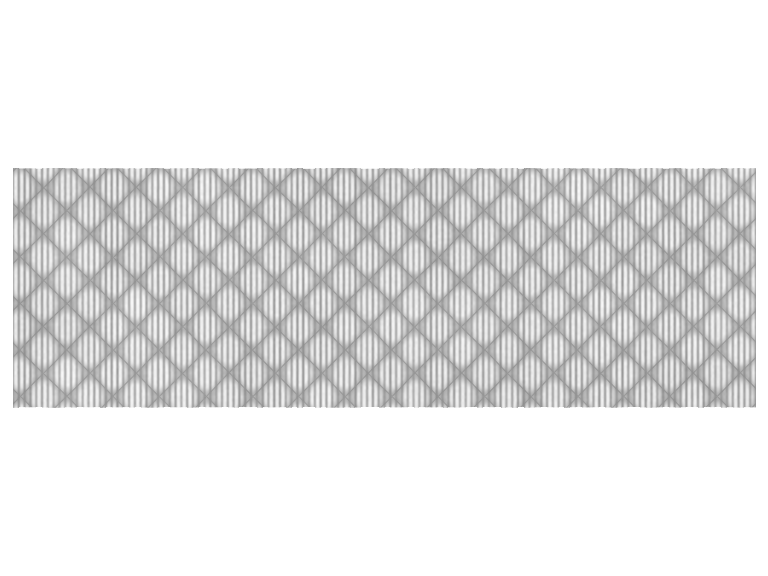
Give the GLSL for this pattern, as a Shadertoy shader.

```glsl
// Wide grey quilted panel: fine vertical ribs crossed by diagonal diamond seams on white.
#define PANEL_MIN vec2(0.0226, 0.2920)
#define PANEL_MAX vec2(1.3125, 0.7085)
#define DIAMONDS_ACROSS 16.0
#define RIBS_PER_DIAMOND 8.0
#define SEAM_NODE vec2(0.5190, 0.5538)
#define SEAM_WIDTH 0.0020
#define PUFF_SIZE vec2(0.34, 0.42)
#define WEAR 0.035

float hash(vec2 p) {
    p = fract(p * vec2(0.1031, 0.1137));
    p += dot(p, p.yx + 33.33);
    return fract((p.x + p.y) * p.x * 43.7);
}

float noise(vec2 p) {
    vec2 cell = floor(p);
    vec2 f = fract(p);
    f = f * f * (3.0 - 2.0 * f);
    return mix(mix(hash(cell), hash(cell + vec2(1, 0)), f.x),
               mix(hash(cell + vec2(0, 1)), hash(cell + vec2(1, 1)), f.x), f.y);
}

// Soft-edged rectangle with slightly uneven top and bottom cuts
float panelMask(vec2 p, float rib, float pixel) {
    vec2 halfSize = 0.5 * (PANEL_MAX - PANEL_MIN);
    vec2 d = abs(p - 0.5 * (PANEL_MIN + PANEL_MAX)) - halfSize;
    d.y += 0.0015 * hash(vec2(floor(rib), 7.0));
    return 1.0 - smoothstep(-0.5 * pixel, 0.5 * pixel, max(d.x, d.y));
}

void mainImage(out vec4 fragColor, in vec2 fragCoord) {
    vec2 p = fragCoord / iResolution.y;
    p.x += 0.5 * (4.0 / 3.0 - iResolution.x / iResolution.y);
    float pixel = 1.0 / iResolution.y;
    float diamond = (PANEL_MAX.x - PANEL_MIN.x) / DIAMONDS_ACROSS;

    // Diagonal lattice: seams lie where either coordinate is an integer
    vec2 q = (p - SEAM_NODE) / diamond;
    q += 0.025 * (vec2(noise(q * 1.3), noise(q * 1.3 + 40.0)) - 0.5);
    vec2 lattice = vec2(q.x + q.y, q.x - q.y);
    vec2 id = floor(lattice);
    vec2 c = fract(lattice) - 0.5;
    vec2 local = 0.5 * vec2(c.x + c.y, c.x - c.y);
    float seamDist = (0.5 - max(abs(c.x), abs(c.y))) * diamond * 0.7071;

    // Bright puff in each diamond, shaded toward the side corners
    float puff = 1.0 - smoothstep(0.55, 1.08, length((local + vec2(0.0, 0.01)) / PUFF_SIZE));
    puff *= 0.92 + 0.08 * hash(id + 60.0);

    // Vertical ribs with small differences in depth
    float rib = (p.x - PANEL_MIN.x) / diamond * RIBS_PER_DIAMOND;
    float groove = 0.5 + 0.5 * cos(6.28318 * rib);
    groove = pow(groove, 1.5) * (0.85 + 0.3 * hash(vec2(floor(rib + 0.5), 3.0)));
    float ridgeTone = mix(0.74, 0.95, puff);
    float grooveTone = mix(0.63, 0.66, puff);
    float tone = mix(ridgeTone, grooveTone, groove);

    // Pressed seam: a soft hollow and a narrow stitched line
    tone -= 0.05 * exp(-seamDist / (0.06 * diamond));
    float halfSeam = 0.5 * SEAM_WIDTH;
    float seam = 1.0 - smoothstep(halfSeam - 0.5 * pixel, halfSeam + 0.5 * pixel, seamDist);
    tone = mix(tone, 0.59, 0.75 * seam);

    // Fibre grain and broad unevenness
    tone += WEAR * (noise(p * vec2(260.0, 190.0)) - 0.5);
    tone += WEAR * (noise(p * 9.0) - 0.5);

    float mask = panelMask(p, rib, pixel);
    fragColor = vec4(vec3(mix(1.0, clamp(tone, 0.0, 1.0), mask)), 1.0);
}
```
